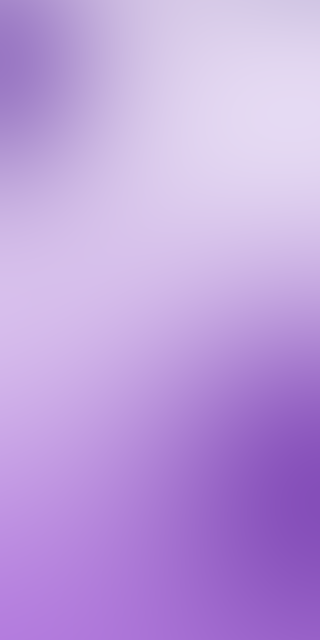
A Shadertoy shader for this background:

```glsl
// Soft elliptical falloff: 1 at the centre, fading with the given radii
float glow(vec2 p, vec2 centre, vec2 radii) {
    vec2 d = (p - centre) / radii;
    return exp(-dot(d, d));
}

void mainImage(out vec4 fragColor, in vec2 fragCoord) {
    // x runs 0 to 1, y runs 0 to 2
    vec2 p = fragCoord / iResolution.xy * vec2(1.0, 2.0);

    // Pale lilac ground, warming to orchid at the bottom
    vec3 color = mix(vec3(0.86, 0.77, 0.935), vec3(0.845, 0.79, 0.905), smoothstep(1.0, 2.0, p.y));
    color = mix(color, vec3(0.70, 0.475, 0.87), smoothstep(1.2, -0.2, p.y));

    // Bright haze at the upper right, dimmed in the corner
    color = mix(color, vec3(0.91, 0.87, 0.96), 0.95 * glow(p, vec2(0.92, 1.58), vec2(0.6, 0.42)));
    color = mix(color, vec3(0.78, 0.74, 0.87), 0.6 * glow(p, vec2(1.05, 2.05), vec2(0.4, 0.16)));

    // Muted violet at the upper left
    color = mix(color, vec3(0.60, 0.465, 0.765), glow(p, vec2(-0.02, 1.81), vec2(0.35, 0.41)));

    // Deep violet at the lower right
    color = mix(color, vec3(0.52, 0.305, 0.725), glow(p, vec2(1.02, 0.43), vec2(0.57, 0.6)));

    fragColor = vec4(color, 1.0);
}
```
